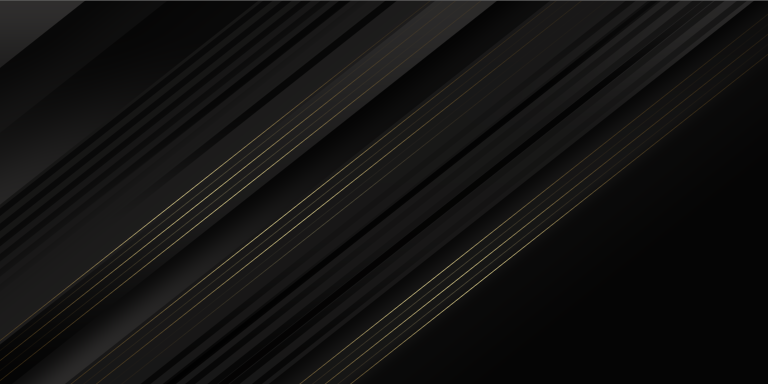
A Shadertoy shader for this background:

```glsl
// Dark overlapping diagonal panels with ribbed bands and thin gold lines.
// All parts are laid out along u, the x position at which a diagonal meets
// the bottom edge; y then shades every part along its length.

float softness;  // edge blur, about one pixel measured along u

float after(float u, float edge) {
    return smoothstep(-softness, softness, u - edge);
}

float band(float u, float start, float end) {
    return after(u, start) * (1.0 - after(u, end));
}

// Repeated dark ribs, each covering a part of its period
float ribs(float u, float period, float cover) {
    float d = abs(fract(u / period) - 0.5) * period;
    return 1.0 - smoothstep(-softness, softness, d - 0.5 * cover * period);
}

// Grey level of the stacked panels, painted from left to right
float panels(float u, float y) {
    // Three stepped sheets in the upper left corner
    float g = mix(0.12, 0.18, smoothstep(0.8, 1.0, y));
    float sheet = mix(0.03, 0.055, smoothstep(-1.04, -0.83, u));
    sheet += 0.03 * (1.0 - smoothstep(0.6, 0.9, y));
    g = mix(g, sheet, after(u, -1.042));
    sheet = mix(0.15, 0.035, smoothstep(0.42, 0.92, y));
    sheet *= mix(0.7, 1.0, smoothstep(-0.83, -0.6, u));
    g = mix(g, sheet, after(u, -0.828));

    // Fine ribs fading into a plain sheet
    sheet = mix(0.085, 0.11, smoothstep(-0.5, -0.13, u));
    float fade = 1.0 - smoothstep(-0.5, -0.25, u);
    sheet *= 1.0 - 0.6 * fade * ribs(u + 0.591, 0.05, 0.5);
    sheet *= 1.0 - 0.65 * band(u, -0.38, -0.35) * smoothstep(0.4, 0.8, y);
    sheet *= 1.0 - 0.75 * band(u, -0.26, -0.23) * smoothstep(0.4, 0.75, y);
    g = mix(g, sheet, after(u, -0.591));

    // Sheet rising from black to grey, then one with a shaded upper edge
    sheet = mix(0.02, 0.105, smoothstep(0.02, 0.5, y));
    sheet += 0.06 * smoothstep(0.5, 1.0, y);
    g = mix(g, sheet, after(u, -0.13));
    sheet = mix(0.165, 0.05, smoothstep(0.0, 0.75, y));
    sheet *= mix(0.3, 1.0, smoothstep(0.02, 0.16, u));
    g = mix(g, sheet, after(u, 0.031));

    // Wide ribbed sheet, lit towards the top
    sheet = mix(0.09, 0.095, y);
    float lit = smoothstep(0.65, 1.0, y) * smoothstep(0.3, 0.65, u);
    sheet += 0.06 * lit;
    float depth = mix(0.7, 0.17, smoothstep(0.05, 0.4, y));
    depth = mix(depth, 0.45, smoothstep(0.7, 1.0, y));
    sheet *= 1.0 - depth * band(u, 0.35, 0.70) * ribs(u - 0.35, 0.058, 0.45);
    float gap = 0.85 - 0.4 * smoothstep(0.75, 1.0, y);
    sheet *= 1.0 - gap * band(u, 0.433, 0.458);
    sheet *= 1.0 - gap * band(u, 0.568, 0.595);
    g = mix(g, sheet, after(u, 0.169));

    // Last sheet dissolving into the black corner
    sheet = mix(0.03, 0.085, smoothstep(0.69, 0.79, u));
    sheet *= 1.0 - 0.35 * smoothstep(0.5, 1.0, y);
    g = mix(g, sheet, after(u, 0.70));
    float corner = mix(0.037, 0.02, smoothstep(0.94, 1.3, u));
    return mix(g, corner, smoothstep(0.87, 0.97, u));
}

void mainImage(out vec4 fragColor, in vec2 fragCoord) {
    vec2 p = fragCoord / iResolution.y;
    float u = p.x - p.y / 0.79;
    float pixel = 1.0 / iResolution.y;
    softness = 1.2 * pixel;

    vec3 col = panels(u, p.y) * vec3(1.02, 0.995, 0.985);

    // Three groups of gold lines, alternately strong and faint
    float halfWidth = 0.0011;
    float coverage = min(1.0, 2.0 * halfWidth / pixel);
    for (int group = 0; group < 3; group++) {
        float start = group == 0 ? -0.143 : group == 1 ? 0.185 : 0.781;
        float glint = group == 0 ? 0.48 : group == 1 ? 0.42 : 0.26;
        float off = (p.y - glint) / 0.25;
        float shine = exp(-off * off);
        vec3 gold = mix(vec3(0.46, 0.33, 0.12), vec3(0.76, 0.71, 0.48), shine);
        float strength = 0.35 + 0.6 * shine;
        strength *= 1.0 - 0.5 * smoothstep(0.7, 1.0, p.y);
        for (int i = 0; i < 5; i++) {
            float d = abs(u - start - 0.033 * float(i)) * 0.62;
            float line = clamp((halfWidth - d) / pixel + 0.5, 0.0, 1.0);
            line = min(line, coverage);
            float weight = i % 2 == 0 ? 1.0 : 0.3;
            if (group == 1 && i > 2) weight *= 0.3;
            col = mix(col, gold, line * strength * weight);
        }
    }

    // Pale hairline along the top
    col = mix(col, vec3(0.36), 0.8 * smoothstep(0.996, 0.999, p.y));
    fragColor = vec4(col, 1.0);
}
```
